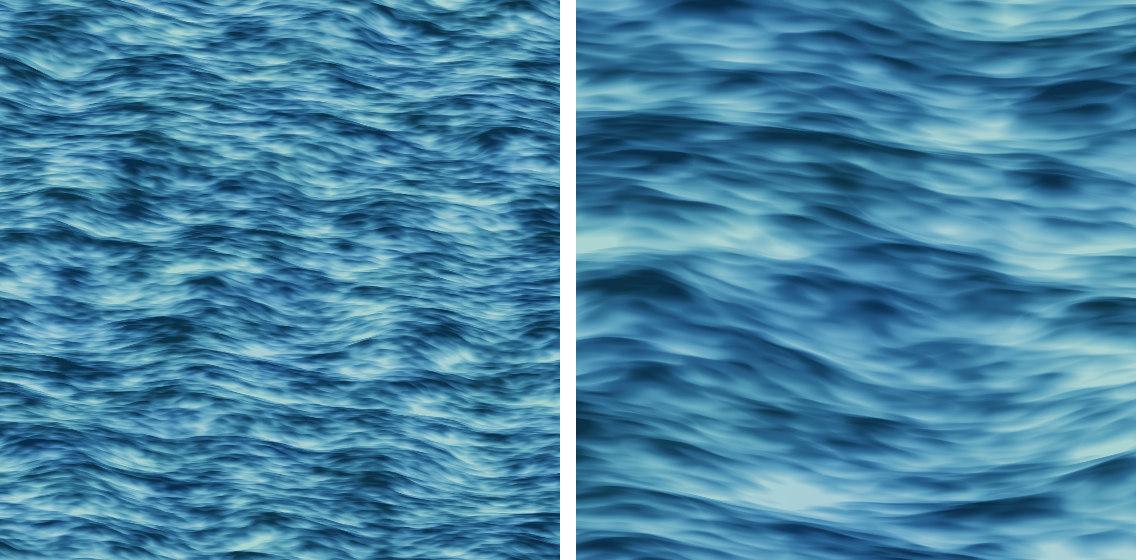
Left: the whole. Right: its middle third, enlarged.
Reproduce this texture procedurally as a WebGL 1 fragment shader.

```glsl
precision highp float;
// Rippled open water: octaves of flat, stretched gradient noise form the waves.
// Each octave steepens its own upper edge and gently bends the next, giving dark
// troughs under bright crests; the summed tone is mapped through a blue ramp.
uniform vec2 u_resolution;

vec2 gradientAt(vec2 cell) {
  float angle = 6.2832 * fract(sin(dot(cell, vec2(127.1, 311.7))) * 43758.5453);
  return vec2(cos(angle), sin(angle));
}

// Gradient noise scaled to roughly unit deviation
float noise(vec2 p) {
  vec2 i = floor(p), f = fract(p);
  vec2 w = f * f * f * (f * (f * 6.0 - 15.0) + 10.0);
  float a = dot(gradientAt(i), f);
  float b = dot(gradientAt(i + vec2(1.0, 0.0)), f - vec2(1.0, 0.0));
  float c = dot(gradientAt(i + vec2(0.0, 1.0)), f - vec2(0.0, 1.0));
  float d = dot(gradientAt(i + 1.0), f - 1.0);
  return 4.6 * mix(mix(a, b, w.x), mix(c, d, w.x), w.y);
}

// Thin bright line along the zero contour of the noise
float crest(vec2 p) {
  return exp(-3.0 * abs(noise(p))) - 0.24;
}

float waterTone(vec2 p) {
  // Broad swell bends all the ripples, which slope down to the right
  p.y += 0.07 * p.x + 0.009 * noise(p * vec2(4.0, 6.0) + 7.0);
  float tone = 0.2 * noise(p * vec2(2.0, 5.0) + 31.0);
  float scale = 1.0, strength = 1.0;
  for (int i = 0; i < 5; i++) {
    vec2 stretch = vec2(5.5, 29.0) * scale;
    vec2 offset = vec2(17.3, 41.7) * float(i);
    float slope = 0.07 * sin(float(i) * 2.4);
    vec2 q = p + vec2(0.0, slope * p.x);
    float ripple = noise(q * stretch + offset);
    q.y += 0.004 * ripple / scale;
    ripple = noise(q * stretch + offset);
    tone += strength * ripple;
    p.y += 0.0025 * ripple / scale;
    scale *= 1.7;
    strength *= 0.95 - 0.09 * float(i);
  }
  // Fine crest lines over the waves
  tone += 1.1 * crest(p * vec2(6.0, 30.0) + 63.0);
  tone += 0.8 * crest(p * vec2(11.0, 62.0) + 88.0);
  return tone / 1.65;
}

vec3 waterColor(float tone) {
  vec3 color = vec3(0.04, 0.19, 0.29);
  color = mix(color, vec3(0.08, 0.27, 0.39), clamp((tone + 2.4) / 0.8, 0.0, 1.0));
  color = mix(color, vec3(0.14, 0.36, 0.52), clamp((tone + 1.6) / 0.6, 0.0, 1.0));
  color = mix(color, vec3(0.17, 0.42, 0.57), clamp((tone + 1.0) / 0.5, 0.0, 1.0));
  color = mix(color, vec3(0.25, 0.52, 0.66), clamp((tone + 0.5) / 0.5, 0.0, 1.0));
  color = mix(color, vec3(0.34, 0.62, 0.73), clamp(tone / 0.6, 0.0, 1.0));
  color = mix(color, vec3(0.47, 0.71, 0.78), clamp((tone - 0.6) / 0.8, 0.0, 1.0));
  return mix(color, vec3(0.66, 0.82, 0.83), clamp((tone - 1.4) / 1.2, 0.0, 1.0));
}

void main() {
  vec2 uv = gl_FragCoord.xy / min(u_resolution.x, u_resolution.y);
  vec3 color = waterColor(waterTone(uv));
  // Slow drift between greener and bluer water
  color += vec3(-0.003, -0.006, 0.006) * noise(uv * vec2(5.0, 16.0) + 120.0);
  gl_FragColor = vec4(color, 1.0);
}
```
